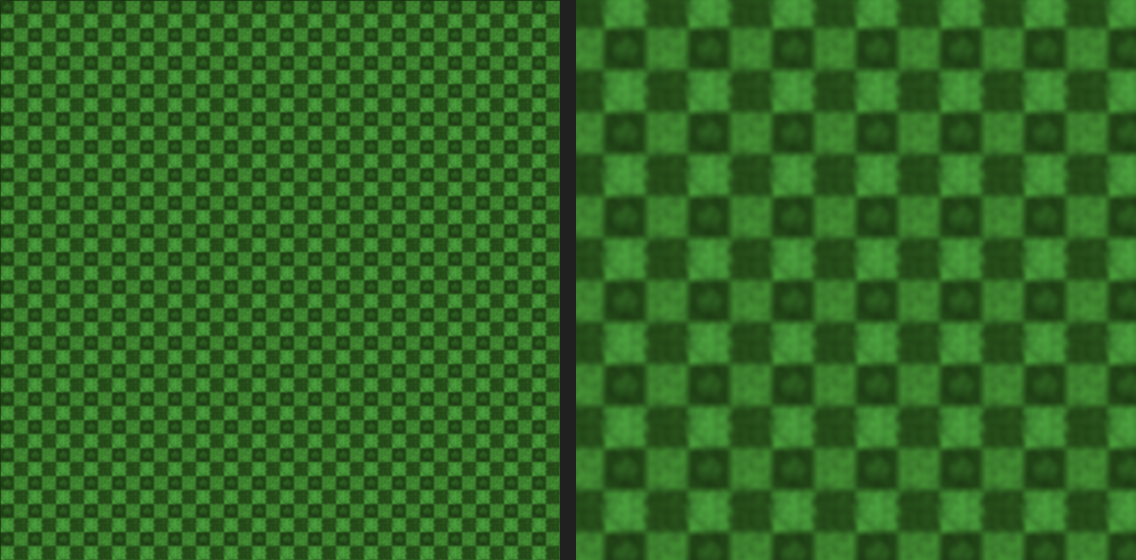
Left: the whole. Right: its middle third, enlarged.
Write a three.js fragment shader that draws this pattern.

```glsl
varying vec2 vUv;

vec2 hashGradient(vec2 p) {
  float angle = 6.2832 * fract(sin(dot(p, vec2(41.3, 289.1))) * 4375.5);
  return vec2(cos(angle), sin(angle));
}

// Gradient noise whose lattice wraps every `period` cells
float tiledNoise(vec2 p, float period) {
  vec2 i = floor(p);
  vec2 f = fract(p);
  vec2 u = f * f * (3.0 - 2.0 * f);
  vec2 lo = mod(i, period);
  vec2 hi = mod(i + 1.0, period);
  float a = dot(hashGradient(lo), f);
  float b = dot(hashGradient(vec2(hi.x, lo.y)), f - vec2(1.0, 0.0));
  float c = dot(hashGradient(vec2(lo.x, hi.y)), f - vec2(0.0, 1.0));
  float d = dot(hashGradient(hi), f - 1.0);
  return mix(mix(a, b, u.x), mix(c, d, u.x), u.y);
}

void main() {
  // 20 x 20 tiles, each holding two by two checks
  vec2 tile = vUv * 20.0;
  float grain = tiledNoise(tile * 10.0, 10.0);
  float mottle = tiledNoise(tile * 5.0 + 0.4, 5.0);

  // Soft, slightly ragged square waves along both axes
  vec2 wave = sin(6.2832 * tile);
  vec2 side = smoothstep(-0.38, 0.38, wave + 0.12 * vec2(grain, mottle));
  float dome = abs(wave.x * wave.y);

  // Alternate rows: bright checks beside wide dark ones, dull beside small
  vec3 brightCheck = mix(vec3(0.24, 0.52, 0.19), vec3(0.275, 0.59, 0.225), dome);
  vec3 dullCheck = mix(vec3(0.23, 0.49, 0.175), vec3(0.25, 0.53, 0.19), dome);
  vec3 wideDark = vec3(0.145, 0.30, 0.098);
  vec3 smallDark = mix(vec3(0.125, 0.26, 0.085), vec3(0.165, 0.345, 0.12),
                       smoothstep(0.45, 1.0, dome));
  vec3 light = mix(dullCheck, brightCheck, side.y);
  vec3 dark = mix(smallDark, wideDark, side.y);

  vec2 polarity = side * 2.0 - 1.0;
  float checker = 0.5 + 0.5 * polarity.x * polarity.y;
  vec3 color = mix(dark, light, checker);
  color *= 1.0 + 0.16 * grain + 0.12 * mottle;

  // Thin shaded seam along the left and top borders
  float border = min(vUv.x, 1.0 - vUv.y);
  color *= mix(0.6, 1.0, smoothstep(0.0005, 0.003, border));

  gl_FragColor = vec4(color, 1.0);
}
```
